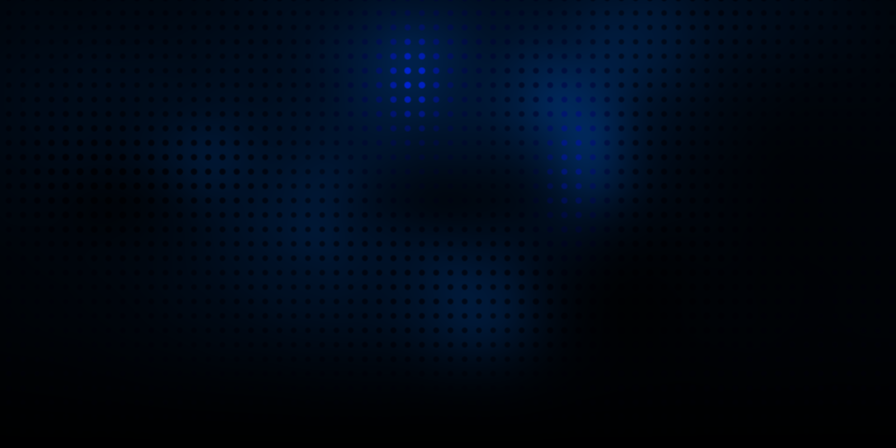
Reproduce this background procedurally as a Shadertoy shader.

```glsl
vec2 hashGradient(vec2 cell) {
    float h = fract(sin(dot(cell, vec2(127.1, 311.7))) * 43758.5);
    return vec2(cos(6.2832 * h), sin(6.2832 * h));
}

float gradientNoise(vec2 p) {
    vec2 i = floor(p), f = fract(p);
    vec2 u = f * f * f * (f * (f * 6.0 - 15.0) + 10.0);
    float a = dot(hashGradient(i), f);
    float b = dot(hashGradient(i + vec2(1, 0)), f - vec2(1, 0));
    float c = dot(hashGradient(i + vec2(0, 1)), f - vec2(0, 1));
    float d = dot(hashGradient(i + vec2(1, 1)), f - vec2(1, 1));
    return mix(mix(a, b, u.x), mix(c, d, u.x), u.y);
}

// Soft elliptical falloff, 1 at the centre
float glow(vec2 p, vec2 centre, vec2 size) {
    vec2 d = (p - centre) / size;
    return exp(-dot(d, d));
}

float cloudLight(vec2 p) {
    // Broad haze
    float light = 0.022;
    light += 0.125 * glow(p, vec2(0.97, 0.80), vec2(0.68, 0.38));
    light += 0.090 * glow(p, vec2(0.78, 0.40), vec2(0.42, 0.24));
    light += 0.050 * glow(p, vec2(1.70, 0.97), vec2(0.28, 0.18));
    light += 0.045 * glow(p, vec2(0.12, 0.76), vec2(0.26, 0.25));

    // Bright patches
    light += 0.200 * glow(p, vec2(1.32, 0.65), vec2(0.10, 0.15));
    light += 0.150 * glow(p, vec2(1.23, 0.79), vec2(0.12, 0.11));
    light += 0.100 * glow(p, vec2(1.41, 0.92), vec2(0.16, 0.15));
    light += 0.140 * glow(p, vec2(0.90, 0.86), vec2(0.14, 0.13));
    light += 0.130 * glow(p, vec2(1.08, 0.30), vec2(0.14, 0.13));
    light += 0.085 * glow(p, vec2(0.46, 0.65), vec2(0.12, 0.10));
    light += 0.070 * glow(p, vec2(0.71, 0.53), vec2(0.11, 0.12));

    // Dark hollows
    light *= 1.0 - 0.58 * glow(p, vec2(1.00, 0.55), vec2(0.20, 0.09));
    light *= 1.0 - 0.68 * glow(p, vec2(1.40, 0.33), vec2(0.17, 0.19));
    light *= 1.0 - 0.55 * glow(p, vec2(0.26, 0.54), vec2(0.14, 0.09));
    light *= 1.0 - 0.45 * glow(p, vec2(1.76, 0.58), vec2(0.18, 0.28));

    // Slight unevenness and the fade at the lower edge
    light *= 1.0 + 0.12 * gradientNoise(p * 4.5) + 0.08 * gradientNoise(p * 9.0);
    return light * smoothstep(-0.08, 0.30, p.y);
}

void mainImage(out vec4 fragColor, in vec2 fragCoord) {
    vec2 p = fragCoord / iResolution.y;
    vec3 color = vec3(0.0, 0.44, 1.0) * cloudLight(p);

    // Dot grid
    vec2 spacing = vec2(0.0318, 0.0322);
    vec2 origin = vec2(0.910, 0.810);
    vec2 dotCentre = origin + spacing * floor((p - origin) / spacing + 0.5);

    // Dots near two hot spots turn vivid blue
    float heat = 0.60 * glow(dotCentre, vec2(0.92, 0.83), vec2(0.055, 0.09))
               + 0.42 * glow(dotCentre, vec2(0.92, 0.79), vec2(0.16, 0.17))
               + 0.15 * glow(dotCentre, vec2(1.02, 0.95), vec2(0.25, 0.12))
               + 0.68 * glow(dotCentre, vec2(1.28, 0.66), vec2(0.08, 0.17));
    float variation = gradientNoise(dotCentre * 4.0 + 7.0);

    // Dots are larger in the dark hollows at lower right and far left
    float hollow = glow(dotCentre, vec2(1.45, 0.34), vec2(0.28, 0.24))
                 + glow(dotCentre, vec2(0.26, 0.56), vec2(0.20, 0.16));
    float radius = 0.0062 + 0.0008 * variation + 0.0016 * hollow + 0.0008 * heat;
    float soft = 0.0012 + 0.65 / iResolution.y;
    float mask = 1.0 - smoothstep(radius - soft, radius + soft, length(p - dotCentre));

    vec3 dotColor = mix(vec3(0.0, 0.004, 0.035), vec3(0.0, 0.14, 0.85), min(heat, 1.0));
    dotColor *= 1.0 - 0.6 * min(hollow, 1.0) * (1.0 - min(heat, 1.0));
    float opacity = clamp(0.68 + 0.2 * variation + 0.3 * heat + 0.25 * hollow, 0.3, 0.95);
    opacity *= smoothstep(0.0, 0.2, p.y);
    color = mix(color, dotColor, mask * opacity);

    fragColor = vec4(color, 1.0);
}
```
